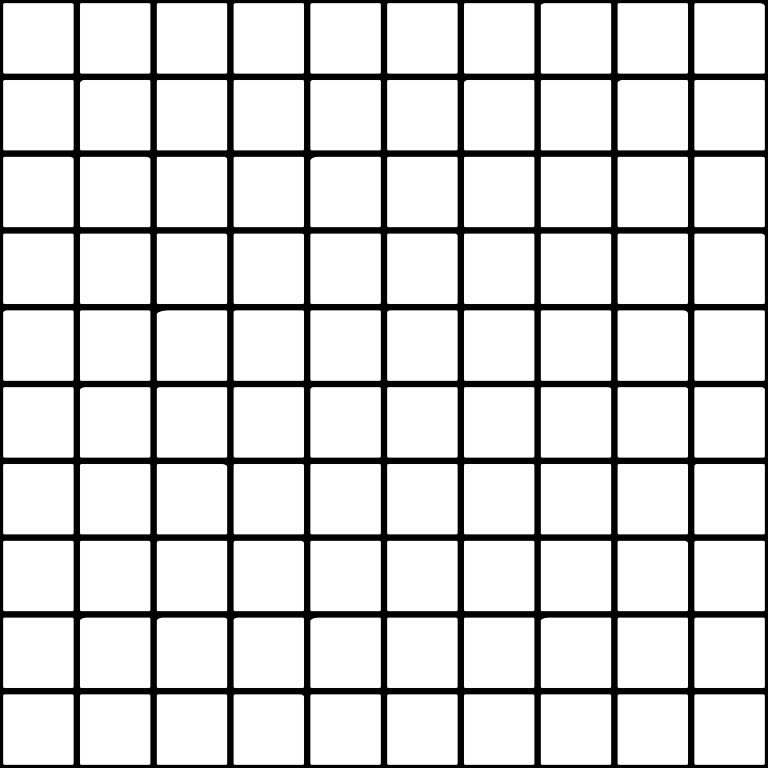
Write a Shadertoy shader that draws this pattern.

```glsl
// A ten by ten grid of black lines on white, with lines centred on the cell edges.
// Each cell is a square opening whose corners are elliptical fillets; a hash
// enlarges a few upper ones into small ink smudges. Whole cells make it tile.

// Two random values in 0..1 per corner, without sine.
vec2 hash22(vec2 p) {
    vec3 h = fract(p.xyx * vec3(0.1031, 0.1030, 0.0973));
    h += dot(h, h.yzx + 33.33);
    return fract((h.xx + h.yz) * h.zy);
}

// Approximate distance to the edge of a corner opening: positive in the ink.
// inset is measured inward from both sides, reach is the size of the fillet.
float cornerInk(vec2 inset, vec2 reach) {
    vec2 k = max(1.0 - inset / reach, 0.0);
    float len = max(length(k), 1e-4);
    return (len - 1.0) * len / max(length(k / reach), 1e-4);
}

void mainImage(out vec4 fragColor, in vec2 fragCoord) {
    // Cell coordinates, with the origin of each cell at its centre
    vec2 p = fragCoord / iResolution.xy * 10.0;
    vec2 cell = mod(floor(p), 10.0);
    vec2 q = fract(p) - 0.5;

    // Ink build-up in the nearest corner, only along the top of a cell
    vec2 side = step(0.0, q);
    vec2 rnd = hash22(cell * 2.0 + side + 7.0);
    float wear = side.y * pow(rnd.x, 10.0);
    vec2 reach = 0.02 + wear * vec2(0.05 + 0.15 * rnd.y * rnd.y, 0.04);

    // Half a line width is 0.0415 of a cell
    float ink = cornerInk(0.4585 - abs(q), reach);

    // Antialias over about one pixel
    float pixel = 10.0 / min(iResolution.x, iResolution.y);
    float paper = 1.0 - smoothstep(-0.6 * pixel, 0.6 * pixel, ink);
    fragColor = vec4(vec3(paper), 1.0);
}
```
